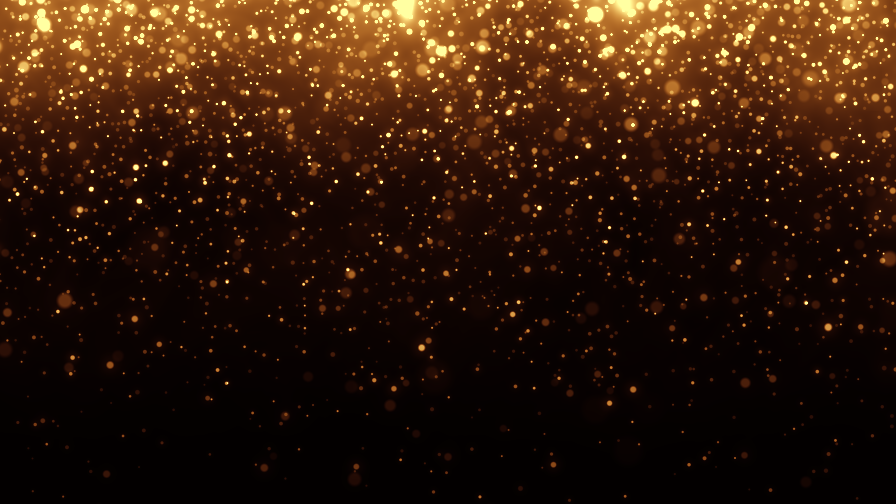
Reproduce this background procedurally as a Shadertoy shader.

```glsl
vec3 hash3(vec2 cell, float seed) {
    vec3 q = fract(vec3(cell.xyx + seed * 17.3) * vec3(0.1031, 0.1030, 0.0973));
    q += dot(q, q.yxz + 33.33);
    return fract((q.xxy + q.yzz) * q.zyx);
}

float softSpot(vec2 p, vec2 centre, vec2 radius) {
    vec2 d = (p - centre) / radius;
    return exp(-dot(d, d));
}

float softDisc(float dist, float radius, float blur) {
    return 1.0 - smoothstep(radius - blur, radius + blur, dist);
}

// Smoke made of warped, layered sines, about -1 to 1
float smoke(vec2 p) {
    float sum = 0.0, weight = 0.5;
    for (int i = 0; i < 5; i++) {
        p += 0.35 * sin(p.yx * 1.7 + float(i));
        sum += weight * sin(p.x) * cos(p.y);
        p = mat2(1.5, 1.1, -1.1, 1.5) * p + 2.3;
        weight *= 0.62;
    }
    return sum;
}

// One scattered layer of glowing discs, denser and brighter between two heights
float sparkLayer(vec2 p, float size, vec2 radii, vec2 fill, vec2 heights,
                 float halo, float pixel, float seed) {
    float light = 0.0;
    vec2 home = floor(p / size);
    for (int j = -1; j <= 1; j++) {
        for (int i = -1; i <= 1; i++) {
            vec2 cell = home + vec2(i, j);
            vec3 place = hash3(cell, seed);
            vec3 look = hash3(cell, seed + 5.0);
            vec2 centre = (cell + place.xy) * size;
            float rise = smoothstep(heights.x, heights.y, centre.y);
            float present = step(place.z, mix(fill.x, fill.y, rise));
            float radius = mix(radii.x, radii.y, look.x * look.x);
            float power = mix(0.20, 1.0, look.y * look.y) * mix(0.65, 1.0, rise);
            float dist = length(p - centre);
            float disc = softDisc(dist, radius, max(radius * 0.35, pixel * 0.7));
            float aura = halo * exp(-dist * dist / (7.0 * radius * radius));
            light += present * power * (disc + aura);
        }
    }
    return light;
}

// Warm haze hanging from the top edge
float haze(vec2 p) {
    float fall = pow(smoothstep(0.48, 1.08, p.y), 1.5);
    float cloud = smoke(p * vec2(6.0, 5.0));
    float heat = 0.010 + 0.050 * smoothstep(0.05, 0.6, p.y) * (1.0 + 0.8 * cloud);
    heat += 0.48 * fall * (1.0 + 0.38 * cloud);
    heat += 0.10 * softSpot(p, vec2(0.20, 0.92), vec2(0.22, 0.17));
    heat += 0.10 * softSpot(p, vec2(0.72, 0.92), vec2(0.18, 0.16));
    heat += 0.10 * softSpot(p, vec2(1.30, 0.90), vec2(0.14, 0.16));
    heat += 0.06 * softSpot(p, vec2(1.64, 0.85), vec2(0.14, 0.14));
    return heat;
}

// Two hot flares on the top edge
float flares(vec2 p) {
    float heat = 0.45 * softSpot(p, vec2(0.806, 0.99), vec2(0.017, 0.035));
    heat += 0.20 * softSpot(p, vec2(0.806, 1.0), vec2(0.09, 0.09));
    heat += 0.28 * softSpot(p, vec2(1.238, 0.995), vec2(0.025, 0.03));
    heat += 0.13 * softSpot(p, vec2(1.25, 1.0), vec2(0.09, 0.09));
    return heat;
}

// Dark brown through amber to pale gold
vec3 goldRamp(float heat) {
    float h = clamp(heat, 0.0, 1.04);
    float green = pow(h, 1.35) * mix(0.64, 0.91, pow(h, 5.0));
    float blue = 0.17 * pow(h, 1.15) + 0.36 * pow(h, 6.0);
    return min(vec3(h, green, blue), 1.0);
}

void mainImage(out vec4 fragColor, in vec2 fragCoord) {
    vec2 p = fragCoord / iResolution.y;
    p.x += 0.5 * (16.0 / 9.0 - iResolution.x / iResolution.y);
    float pixel = 1.0 / iResolution.y;
    vec2 broad = vec2(0.0, 0.85);
    vec2 crown = vec2(0.60, 1.0);

    float heat = haze(p) + flares(p);

    // Fine dust, sparks, blurred discs and faint large discs
    heat += 1.05 * sparkLayer(p, 0.020, vec2(0.0018, 0.0040), vec2(0.06, 0.66), broad, 0.06, pixel, 1.0);
    heat += 1.00 * sparkLayer(p, 0.040, vec2(0.0030, 0.0075), vec2(0.08, 0.66), broad, 0.12, pixel, 2.0);
    heat += 0.42 * sparkLayer(p, 0.075, vec2(0.0070, 0.0150), vec2(0.12, 0.60), broad, 0.06, pixel, 3.0);
    heat += 0.06 * sparkLayer(p, 0.170, vec2(0.0260, 0.0500), vec2(0.20, 0.60), broad, 0.10, pixel, 4.0);

    // Extra glitter crowding the top
    heat += 0.70 * sparkLayer(p, 0.026, vec2(0.0030, 0.0080), vec2(0.0, 0.75), crown, 0.15, pixel, 7.0);
    heat += 0.50 * sparkLayer(p, 0.050, vec2(0.0070, 0.0160), vec2(0.0, 0.60), crown, 0.15, pixel, 8.0);

    fragColor = vec4(goldRamp(heat), 1.0);
}
```
